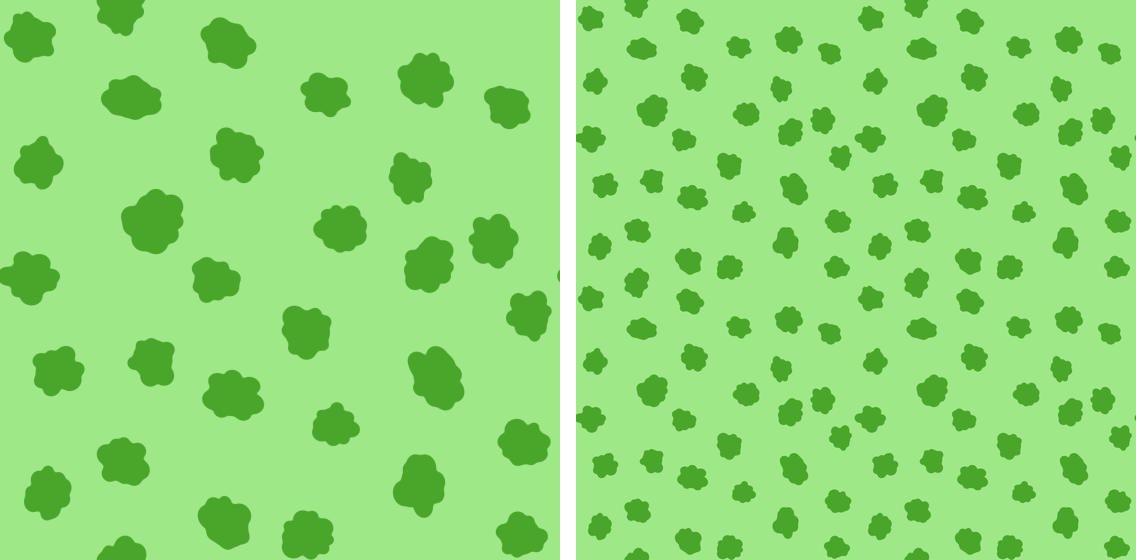
Left: one tile. Right: repeated 2 by 2.
This pattern is drawn by a WebGL 2 fragment shader. Its source:

```glsl
#version 300 es
precision highp float;
// Scattered dark green bushes on a flat light green ground.
// A wrapping, staggered grid holds one jittered blob per cell; each blob is
// a round core softly merged with a ring of uneven lobes.

uniform vec2 u_resolution;
out vec4 fragColor;

const vec3 GROUND_COLOR = vec3(0.62, 0.91, 0.53);
const vec3 BUSH_COLOR   = vec3(0.29, 0.65, 0.17);

const vec2  GRID          = vec2(6.0, 5.0);    // even column count, so the stagger wraps
const float STAGGER       = 0.5;               // upward shift of odd columns, in cells
const vec2  JITTER        = vec2(0.44, 0.44);  // full range of position offset, in cells
const vec2  BUSH_RADIUS   = vec2(0.039, 0.052); // smallest and largest, in canvas units
const float MAX_STRETCH   = 0.11;
const float CORE_RADIUS   = 0.81;              // values below are relative to the bush radius
const vec2  LOBE_RADIUS   = vec2(0.20, 0.44);
const vec2  LOBE_DISTANCE = vec2(0.63, 0.79);
const vec2  LOBE_COUNT    = vec2(6.0, 9.0);
const float LOBE_JITTER   = 0.65;              // angular offset, in lobe spacings
const float FILLET        = 0.10;              // softness of the notches between lobes
const float EDGE_PIXELS   = 0.75;              // half width of the smoothed edge
const float TAU           = 6.2831853;

// Three random values in 0..1 from a cell and a stream number (PCG hash).
vec3 hash3(vec2 cell, int stream) {
    uvec3 v = uvec3(uvec2(cell), uint(stream)) + uvec3(17u, 59u, 83u);
    v = v * 1664525u + 1013904223u;
    v.x += v.y * v.z; v.y += v.z * v.x; v.z += v.x * v.y;
    v ^= v >> 16u;
    v.x += v.y * v.z; v.y += v.z * v.x; v.z += v.x * v.y;
    return vec3(v >> 8u) / 16777216.0;
}

float smoothMin(float a, float b, float k) {
    float h = max(k - abs(a - b), 0.0) / k;
    return min(a, b) - 0.25 * k * h * h;
}

vec2 direction(float angle) {
    return vec2(cos(angle), sin(angle));
}

// Signed distance to the bush of a cell, with p relative to its centre.
float bushDistance(vec2 p, vec2 cell) {
    vec3 form = hash3(cell, 1);
    vec3 pose = hash3(cell, 2);
    float radius = mix(BUSH_RADIUS.x, BUSH_RADIUS.y, form.x);

    // Turn and stretch without changing the area.
    vec2 axis = direction(TAU * pose.x);
    float stretch = 1.0 + MAX_STRETCH * form.z;
    vec2 q = vec2(dot(p, axis), dot(p, vec2(-axis.y, axis.x)));
    q *= vec2(1.0 / stretch, stretch) / radius;

    // Core and ring of lobes.
    float d = length(q) - CORE_RADIUS;
    int lobes = int(floor(mix(LOBE_COUNT.x, LOBE_COUNT.y + 1.0, form.y)));
    for (int i = 0; i < lobes; i++) {
        vec3 h = hash3(cell, 3 + i);
        float angle = TAU * (float(i) + LOBE_JITTER * (h.x - 0.5)) / float(lobes);
        vec2 center = direction(angle) * mix(LOBE_DISTANCE.x, LOBE_DISTANCE.y, h.y);
        float lobe = length(q - center) - mix(LOBE_RADIUS.x, LOBE_RADIUS.y, h.z);
        d = smoothMin(d, lobe, FILLET);
    }
    return d * radius;
}

// Distance to the nearest bush, searching the neighbouring cells.
float scatterDistance(vec2 uv) {
    vec2 home = floor(uv * GRID);
    float d = 1.0;
    for (int y = -1; y <= 1; y++) {
        for (int x = -1; x <= 1; x++) {
            vec2 cell = home + vec2(x, y);
            vec2 wrapped = mod(cell, GRID);
            vec2 offset = 0.5 + JITTER * (hash3(wrapped, 0).xy - 0.5);
            offset.y += STAGGER * mod(wrapped.x, 2.0);
            d = min(d, bushDistance(uv - (cell + offset) / GRID, wrapped));
        }
    }
    return d;
}

void main() {
    vec2 uv = gl_FragCoord.xy / u_resolution;
    float edge = EDGE_PIXELS / min(u_resolution.x, u_resolution.y);
    float bush = 1.0 - smoothstep(-edge, edge, scatterDistance(uv));
    fragColor = vec4(mix(GROUND_COLOR, BUSH_COLOR, bush), 1.0);
}
```
